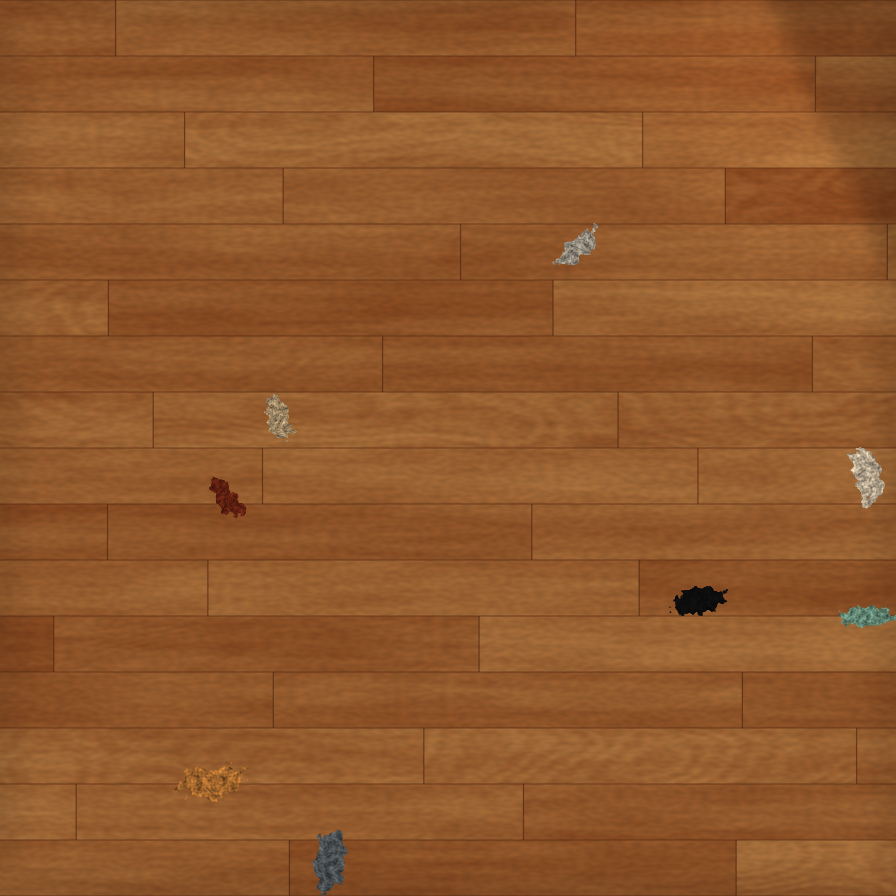
Write a WebGL 2 fragment shader that draws this texture.

```glsl
#version 300 es
precision highp float;

uniform vec2 u_resolution;
out vec4 fragColor;

float hash(vec2 p) {
  vec3 q = fract(p.xyx * vec3(0.1031, 0.1030, 0.0973));
  q += dot(q, q.yzx + 33.33);
  return fract((q.x + q.y) * q.z);
}

vec2 gradient(vec2 cell) {
  float angle = 6.2832 * hash(cell);
  return vec2(cos(angle), sin(angle));
}

float gradientNoise(vec2 p) {
  vec2 i = floor(p), f = fract(p);
  vec2 u = f * f * f * (f * (f * 6.0 - 15.0) + 10.0);
  vec2 e = vec2(0.0, 1.0);
  float low = mix(dot(gradient(i), f), dot(gradient(i + e.yx), f - e.yx), u.x);
  float high = mix(dot(gradient(i + e), f - e), dot(gradient(i + 1.0), f - 1.0), u.x);
  return mix(low, high, u.y);
}

// Coverage of the inside of a distance field
float fill(float d, float pixel) {
  return clamp(0.5 - d / pixel, 0.0, 1.0);
}

// First butt joint of each row, from the top
const float stagger[16] = float[16](
  0.129, 0.417, 0.206, 0.316, 0.514, 0.121, 0.427, 0.171,
  0.293, 0.120, 0.232, 0.060, 0.305, 0.473, 0.085, 0.323);

vec3 wood(vec2 uv, vec2 plank, float across) {
  float tone = hash(plank * 7.3 + 2.7);
  vec2 p = uv + 13.0 * vec2(hash(plank + 5.1), hash(plank + 9.4));

  // Broad bands and bent growth rings
  float band = gradientNoise(p * vec2(2.5, 26.0));
  float bend = gradientNoise(p * vec2(5.0, 13.0));
  float rings = sin(45.0 * bend + 90.0 * p.y + 3.0 * gradientNoise(p * vec2(9.0, 40.0)));
  float figure = smoothstep(0.45, 0.95, hash(plank + 21.0));

  // Long streaks, cross ripple and short pores
  float streak = gradientNoise(p * vec2(9.0, 120.0));
  float ripple = gradientNoise(p * vec2(28.0, 22.0) + 3.0 * bend);
  float pores = gradientNoise(p * vec2(95.0, 230.0));

  float shade = mix(0.12, 0.88, tone) + 0.65 * band + 0.22 * streak + 0.13 * ripple;
  shade += 0.13 * figure * rings + 0.25 * (hash(plank + 31.0) - 0.5) * (across - 0.5);
  vec3 color = mix(vec3(0.515, 0.28, 0.125), vec3(0.625, 0.41, 0.215), clamp(shade, -0.15, 1.1));
  return color * (1.0 + 0.10 * pores + 0.04 * streak);
}

// Litter: xy centre, z angle, w half length
const vec4 scraps[8] = vec4[8](
  vec4(0.645, 0.724, 0.85, 0.027), vec4(0.311, 0.533, -1.15, 0.025),
  vec4(0.967, 0.469, -1.20, 0.033), vec4(0.253, 0.444, -0.80, 0.027),
  vec4(0.779, 0.331, 0.20, 0.031), vec4(0.967, 0.311, 0.00, 0.029),
  vec4(0.237, 0.128, 0.15, 0.037), vec4(0.367, 0.039, 1.40, 0.035));
const vec3 scrapColors[8] = vec3[8](
  vec3(0.56, 0.53, 0.48), vec3(0.60, 0.51, 0.38), vec3(0.70, 0.64, 0.55),
  vec3(0.36, 0.12, 0.06), vec3(0.05, 0.05, 0.05), vec3(0.38, 0.52, 0.45),
  vec3(0.62, 0.39, 0.17), vec3(0.29, 0.31, 0.32));

vec3 addLitter(vec3 color, vec2 uv, float pixel) {
  for (int i = 0; i < 8; i++) {
    vec4 scrap = scraps[i];
    float c = cos(scrap.z), s = sin(scrap.z), id = float(i);
    vec2 p = mat2(c, -s, s, c) * (uv - scrap.xy) / scrap.w;
    p.y += 0.3 * gradientNoise(vec2(p.x * 1.6, id * 4.7 + 0.5));
    float girth = 0.36 + 0.18 * hash(vec2(id, 3.0));
    float ragged = 0.5 * gradientNoise(p * 3.0 + id * 8.3) + 0.2 * gradientNoise(p * 9.0 + id);
    float d = (length(p / vec2(1.0, girth)) - 1.0 + ragged) * girth * scrap.w;
    float mottle = gradientNoise(p * 5.0 + id * 3.1) + 0.8 * gradientNoise(p * 13.0 + id);
    color = mix(color, scrapColors[i] * (1.0 + 0.55 * mottle), fill(d, pixel));
  }
  return color;
}

void main() {
  vec2 uv = gl_FragCoord.xy / u_resolution;
  float pixel = 1.0 / u_resolution.y;

  // Sixteen rows, each cut by two joints
  float level = (1.0 - uv.y) * 16.0;
  float row = clamp(floor(level), 0.0, 15.0);
  float across = level - row;
  float first = stagger[int(row)];
  float second = first + 0.47 + 0.055 * hash(vec2(row, 4.0));
  vec2 plank = vec2(step(first, uv.x) + step(second, uv.x), row);
  vec3 color = wood(uv, plank, across);

  // Thin dark seams
  float rowSeam = min(across, 1.0 - across) / 16.0;
  float jointSeam = min(abs(uv.x - first), abs(uv.x - second));
  color = mix(color, vec3(0.33, 0.16, 0.07), 0.55 * fill(rowSeam - 0.0007, pixel));
  color = mix(color, vec3(0.30, 0.14, 0.06), 0.65 * fill(jointSeam - 0.0007, pixel));

  color = addLitter(color, uv, pixel);

  // Slanted sheen at the upper right, and darker borders
  float slant = uv.x - 0.853 - 0.43 * (1.0 - uv.y);
  float sheen = smoothstep(-0.35, -0.02, slant) * (1.0 - smoothstep(-0.012, 0.012, slant));
  color *= 1.0 + 0.13 * sheen * smoothstep(0.55, 0.95, uv.y);
  color *= 1.0 - 0.10 * smoothstep(0.0, 0.03, slant) * smoothstep(0.6, 0.75, uv.y);
  vec2 border = min(uv, 1.0 - uv);
  color *= mix(0.92, 1.0, smoothstep(0.0, 0.05, min(border.x, border.y)));

  fragColor = vec4(color, 1.0);
}
```
